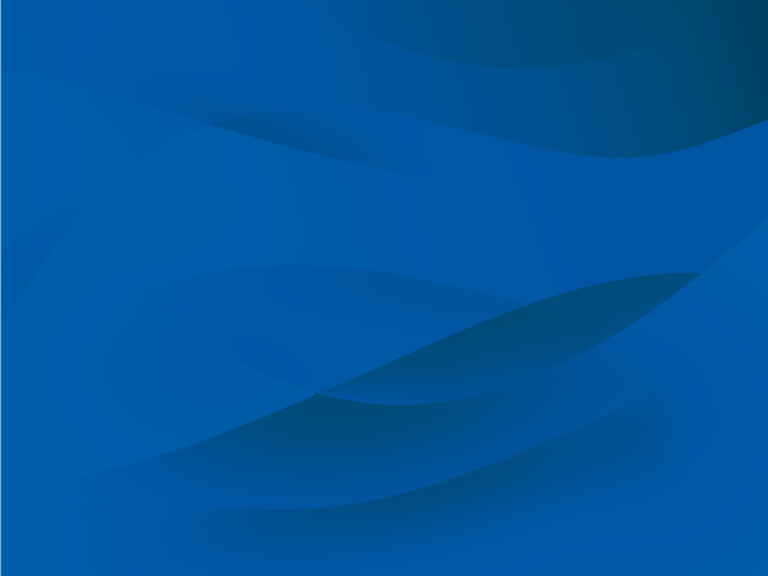
Write a Shadertoy shader that draws this background.

```glsl
// Overlapping translucent blue waves, darkening to teal along their crests.
// Each crest is a chain of cubic spans; tilted soft spots add shade beneath it,
// and a colour ramp turns that shade into light blue, royal blue or deep teal.

#define LIGHT_BLUE vec3(0.0, 0.365, 0.66)
#define ROYAL_BLUE vec3(0.0, 0.338, 0.642)
#define DEEP_TEAL  vec3(0.0, 0.29, 0.455)
#define NIGHT_TEAL vec3(0.0, 0.25, 0.385)
#define RIM_COLOR  vec3(0.5, 0.68, 0.85)
#define RIM_WIDTH  0.0016
#define TILT       0.25

// Cubic height between points a and b with the given end slopes
float span(float x, vec2 a, vec2 b, float slopeA, float slopeB) {
    float w = b.x - a.x;
    float t = clamp((x - a.x) / w, 0.0, 1.0);
    float s = 1.0 - t;
    return mix(a.y, b.y, t * t * (3.0 - 2.0 * t))
         + w * t * s * (s * slopeA - t * slopeB);
}

// Two spans that meet at point b
float wave(float x, vec2 a, vec2 b, vec2 c, vec3 slopes) {
    return x < b.x ? span(x, a, b, slopes.x, slopes.y)
                   : span(x, b, c, slopes.y, slopes.z);
}

// Antialiased mask of the side where d is positive
float side(float d) {
    float e = 0.7 / iResolution.y;
    return smoothstep(-e, e, d);
}

// Soft horizontal window: rises over r.xy, falls over r.zw
float window(float x, vec4 r) {
    return smoothstep(r.x, r.y, x) * (1.0 - smoothstep(r.z, r.w, x));
}

// Soft elliptical spot, sheared so that its long axis has the given slope
float spot(vec2 p, vec2 center, vec2 radius, float slope) {
    vec2 q = p - center;
    q.y -= slope * q.x;
    q /= radius;
    return exp(-dot(q, q));
}

vec3 ramp(float s) {
    vec3 c = mix(LIGHT_BLUE, ROYAL_BLUE, clamp(s / 0.3, 0.0, 1.0));
    c = mix(c, DEEP_TEAL, clamp((s - 0.3) / 0.7, 0.0, 1.0));
    return mix(c, NIGHT_TEAL, clamp((s - 1.0) / 0.3, 0.0, 1.0));
}

void mainImage(out vec4 fragColor, in vec2 fragCoord) {
    vec2 p = fragCoord / iResolution.xy;
    float x = p.x, y = p.y;

    // Signed heights above each crest
    float dSky = y - (x < 0.814
        ? wave(x, vec2(0.0, 0.427), vec2(0.417, 0.816), vec2(0.814, 0.726), vec3(2.27, 0.0, 0.0))
        : span(x, vec2(0.814, 0.726), vec2(1.0, 0.792), 0.0, 0.5));
    float dTop = y - wave(x, vec2(0.39, 1.0), vec2(0.677, 0.882), vec2(1.0, 0.99), vec3(-0.8, 0.0, 0.55));
    float dLens = y - wave(x, vec2(0.0, 0.88), vec2(0.169, 0.826), vec2(0.703, 0.675), vec3(-0.25, -0.4, 0.0));
    float dHill = y - wave(x, vec2(0.169, 0.493), vec2(0.391, 0.54), vec2(0.794, 0.436), vec3(0.4, 0.0, -0.29));
    float dRise = y - wave(x, vec2(0.052, 0.163), vec2(0.41, 0.314), vec2(0.911, 0.526), vec3(0.13, 0.56, -0.04));
    float dBowl = y - wave(x, vec2(0.208, 0.462), vec2(0.521, 0.297), vec2(1.0, 0.623), vec3(-1.0, 0.0, 1.2));
    float dFoot = y - wave(x, vec2(0.039, 0.132), vec2(0.378, 0.116), vec2(0.911, 0.349), vec3(-0.09, 0.0, 0.53));

    // Middle field with the soft hill and the left part of the bowl
    float shade = 0.34 * smoothstep(0.2, 0.85, x + TILT * (y - 0.65));
    shade += 0.14 * spot(p, vec2(0.27, 0.36), vec2(0.16, 0.15), 0.0);
    float hill = side(-dHill) * smoothstep(0.14, 0.3, x);
    shade += 0.28 * hill * spot(p, vec2(0.48, 0.51), vec2(0.28, 0.1), -0.12);
    shade += 0.18 * side(dBowl) * hill * spot(p, vec2(0.39, 0.34), vec2(0.14, 0.07), -0.6);

    // Lens beneath the upper wave
    float lens = 0.32 + 0.26 * spot(p, vec2(0.33, 0.77), vec2(0.14, 0.05), -0.35);
    float lensMask = side(dLens) * side(-dSky) * (1.0 - smoothstep(0.45, 0.7, x));
    shade = mix(shade, lens, lensMask);

    // Upper sky, darkening along a tilted axis to the right corner
    float k = max(x + TILT * (y - 0.85), 0.0);
    float sky = 0.08 + 0.6 * k + 0.55 * k * k * k * k;
    sky += 0.18 * side(dTop) * window(x, vec4(0.39, 0.56, 0.75, 0.92));
    sky += 0.16 * spot(p, vec2(0.27, 0.8), vec2(0.13, 0.06), -0.4);
    sky *= mix(1.0, 0.4, side(-dLens) * (1.0 - smoothstep(0.24, 0.3, x)));
    sky += 0.18 * spot(p, vec2(0.04, 0.54), vec2(0.055), 0.9);
    shade = mix(shade, sky, side(dSky));

    // Ribbon between the rising crest and the bowl, lighter toward the bowl
    float across = clamp(-dRise / max(dBowl - dRise, 0.001), 0.0, 1.0);
    float ribbon = mix(0.7, 0.95, smoothstep(0.41, 0.6, x));
    ribbon -= mix(0.45, 0.14, smoothstep(0.58, 0.86, x)) * pow(across, 1.4);
    ribbon -= 0.05 * side(dHill);
    shade = mix(shade, ribbon, side(-dRise) * side(dBowl) * step(0.4, x));

    // Lower wave, dark beneath its crest
    float lowBase = 0.24 * spot(p, vec2(0.5, 0.22), vec2(0.38, 0.4), 0.0);
    lowBase += 0.2 * spot(p, vec2(0.9, 0.24), vec2(0.13, 0.2), 0.0);
    float depth = x < 0.41 ? -dRise : -dBowl;
    float lower = lowBase + 0.74 * spot(p, vec2(0.46, 0.31), vec2(0.3, 0.14), 0.15);
    lower = mix(shade, lower, smoothstep(0.04, 0.2, x));
    shade = mix(shade, lower, side(depth));

    // Foot shadow in a tilted band
    float foot = 0.62 * spot(p, vec2(0.56, 0.17), vec2(0.31, 0.1), 0.3);
    foot = lowBase + foot * (1.0 - smoothstep(0.82, 0.93, x));
    foot = mix(shade, foot, window(x, vec4(0.04, 0.25, 0.86, 0.93)));
    shade = mix(shade, foot, side(-dFoot));

    // Colour and pale left rim
    vec3 color = ramp(shade);
    color = mix(color, RIM_COLOR, 1.0 - smoothstep(0.5 * RIM_WIDTH, 1.5 * RIM_WIDTH, x));
    fragColor = vec4(color, 1.0);
}
```
